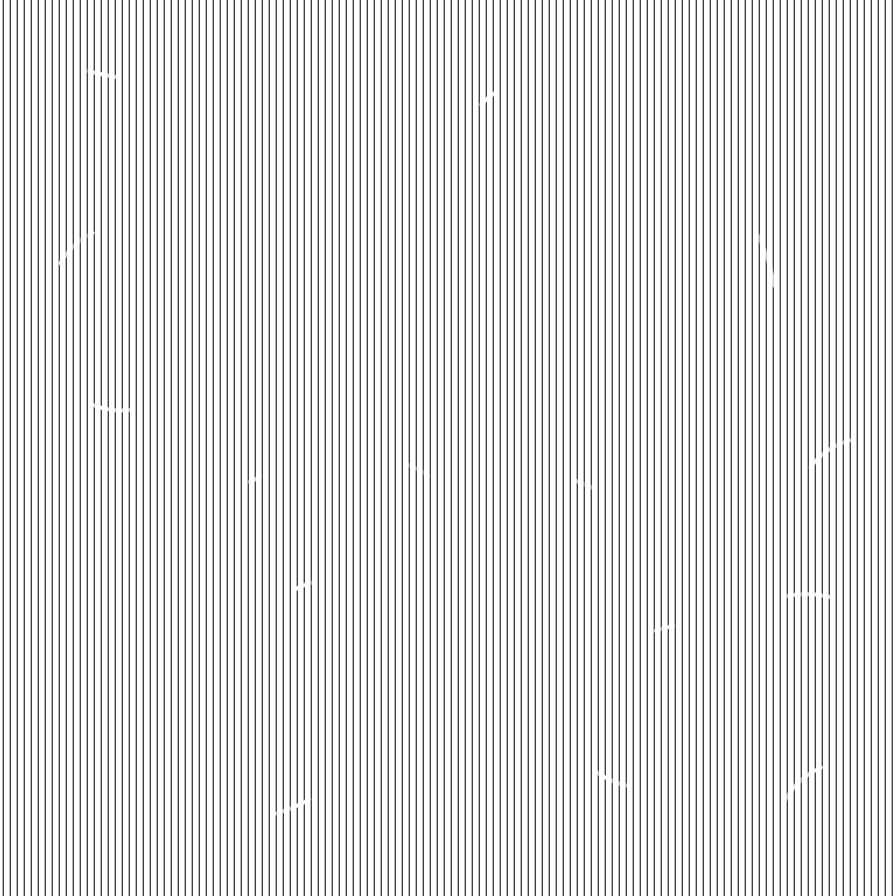
Give the GLSL for this pattern, as a three.js fragment shader.

```glsl
varying vec2 vUv;

const float LINE_COUNT = 128.0;
const float LINE_CENTER = 0.461; // within one repeat
const float LINE_WIDTH = 0.1475; // share of one repeat
const float WEAR_CELLS = 5.0;
const float WEAR_CHANCE = 0.55;
const vec3 PAPER = vec3(1.0);
const vec3 INK = vec3(0.0);

float hash(vec2 p) {
  vec3 q = fract(vec3(p.xyx) * 0.1031);
  q += dot(q, q.yzx + 33.33);
  return fract((q.x + q.y) * q.z);
}

// Total line width lying between 0 and x, with one line per unit
float inkUpTo(float x, float center, float width) {
  float start = center - 0.5 * width;
  return floor(x) * width + clamp(fract(x) - start, 0.0, width);
}

// Share of a span around x that is covered by lines
float lineCoverage(float x, float span, float center, float width) {
  float right = inkUpTo(x + 0.5 * span, center, width);
  float left = inkUpTo(x - 0.5 * span, center, width);
  return clamp((right - left) / span, 0.0, 1.0);
}

// One short bent scratch inside some of the cells
float scratch(vec2 uv, float cells, float chance) {
  vec2 cell = mod(floor(uv * cells), cells);
  vec2 center = 0.25 + 0.5 * vec2(hash(cell + 11.0), hash(cell + 23.0));
  vec2 p = fract(uv * cells) - center;
  float angle = 6.2832 * hash(cell + 37.0);
  p = vec2(cos(angle) * p.x + sin(angle) * p.y, cos(angle) * p.y - sin(angle) * p.x);
  p.y += 3.0 * (hash(cell + 41.0) - 0.5) * p.x * p.x;
  float halfLength = mix(0.03, 0.15, hash(cell + 53.0));
  float d = length(vec2(max(abs(p.x) - halfLength, 0.0), p.y));
  float present = step(hash(cell + 67.0), chance);
  return present * (1.0 - smoothstep(0.006, 0.016, d));
}

void main() {
  // Vertical pinstripes, averaged over the area of each sample
  float x = vUv.x * LINE_COUNT;
  float span = max(fwidth(x), 0.0001);
  float coverage = lineCoverage(x, span, LINE_CENTER, LINE_WIDTH);

  // Scratches fade each line they cross by a different amount
  float fade = mix(0.3, 1.0, hash(vec2(floor(x), 5.0)));
  coverage *= 1.0 - fade * scratch(vUv, WEAR_CELLS, WEAR_CHANCE);
  gl_FragColor = vec4(mix(PAPER, INK, coverage), 1.0);
}
```
